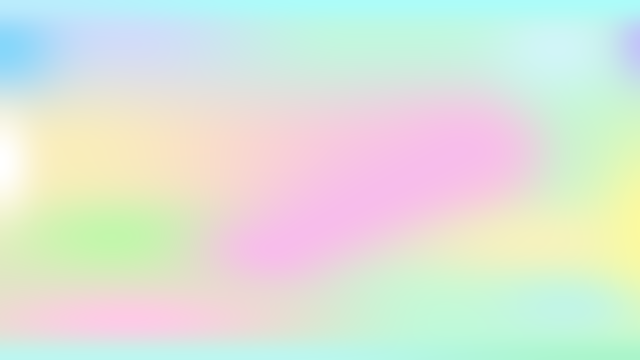
Write a Shadertoy shader that draws this background.

```glsl
// Soft elliptical falloff: 1 at the centre, fading outward
float glow(vec2 p, vec2 centre, vec2 radius) {
    vec2 d = (p - centre) / radius;
    return exp(-dot(d, d));
}

// Soft stroke along the segment from a to b
float stroke(vec2 p, vec2 a, vec2 b, float radius) {
    vec2 along = b - a;
    float t = clamp(dot(p - a, along) / dot(along, along), 0.0, 1.0);
    float d = length(p - a - along * t) / radius;
    return exp(-d * d);
}

void mainImage(out vec4 fragColor, in vec2 fragCoord) {
    vec2 uv = fragCoord / iResolution.xy;

    // Three broad bands, each shifting hue from left to right
    vec3 upper = mix(vec3(0.82, 0.86, 0.98), vec3(0.76, 0.97, 0.87), smoothstep(0.2, 0.55, uv.x));
    vec3 middle = mix(vec3(0.98, 0.93, 0.73), vec3(0.97, 0.79, 0.87), smoothstep(0.1, 0.6, uv.x));
    middle = mix(middle, vec3(0.77, 0.97, 0.81), smoothstep(0.74, 0.9, uv.x));
    vec3 lower = mix(vec3(0.88, 0.90, 0.77), vec3(0.75, 0.98, 0.85), smoothstep(0.35, 0.7, uv.x));
    vec3 col = mix(lower, middle, smoothstep(0.2, 0.5, uv.y));
    col = mix(col, upper, smoothstep(0.58, 0.92, uv.y));

    // Yellow light on the right
    col = mix(col, vec3(0.97, 0.95, 0.74), 0.95 * glow(uv, vec2(0.85, 0.33), vec2(0.25, 0.13)));
    col = mix(col, vec3(0.99, 0.98, 0.62), glow(uv, vec2(1.02, 0.37), vec2(0.09, 0.26)));

    // Green and pink pools on the left, diagonal pink sweep in the middle
    col = mix(col, vec3(0.76, 0.97, 0.67), glow(uv, vec2(0.19, 0.34), vec2(0.17, 0.11)));
    col = mix(col, vec3(0.97, 0.74, 0.92), stroke(uv, vec2(0.43, 0.31), vec2(0.72, 0.58), 0.12));
    col = mix(col, vec3(1.0, 0.79, 0.90), glow(uv, vec2(0.2, 0.105), vec2(0.22, 0.09)));

    // Cool accents in the corners and a white flare on the left
    col = mix(col, vec3(0.82, 0.96, 0.97), glow(uv, vec2(0.87, 0.87), vec2(0.1, 0.13)));
    col = mix(col, vec3(0.76, 0.96, 0.90), glow(uv, vec2(0.88, 0.14), vec2(0.1, 0.08)));
    col = mix(col, vec3(0.76, 0.76, 0.98), glow(uv, vec2(1.01, 0.885), vec2(0.05, 0.12)));
    col = mix(col, vec3(0.52, 0.84, 0.98), glow(uv, vec2(0.0, 0.87), vec2(0.09, 0.13)));
    col = mix(col, vec3(1.0), glow(uv, vec2(0.0, 0.55), vec2(0.05, 0.14)));

    // Cyan rims along the top and bottom
    vec3 topRim = mix(vec3(0.73, 0.93, 0.99), vec3(0.67, 0.99, 0.98), smoothstep(0.0, 0.5, uv.x));
    vec3 bottomRim = mix(vec3(0.73, 0.97, 0.95), vec3(0.66, 0.96, 0.79), smoothstep(0.4, 1.0, uv.x));
    col = mix(col, topRim, 0.95 * glow(uv, vec2(uv.x, 1.0), vec2(1.0, 0.06)));
    col = mix(col, bottomRim, 0.95 * glow(uv, vec2(uv.x, 0.0), vec2(1.0, 0.06)));

    fragColor = vec4(col, 1.0);
}
```
